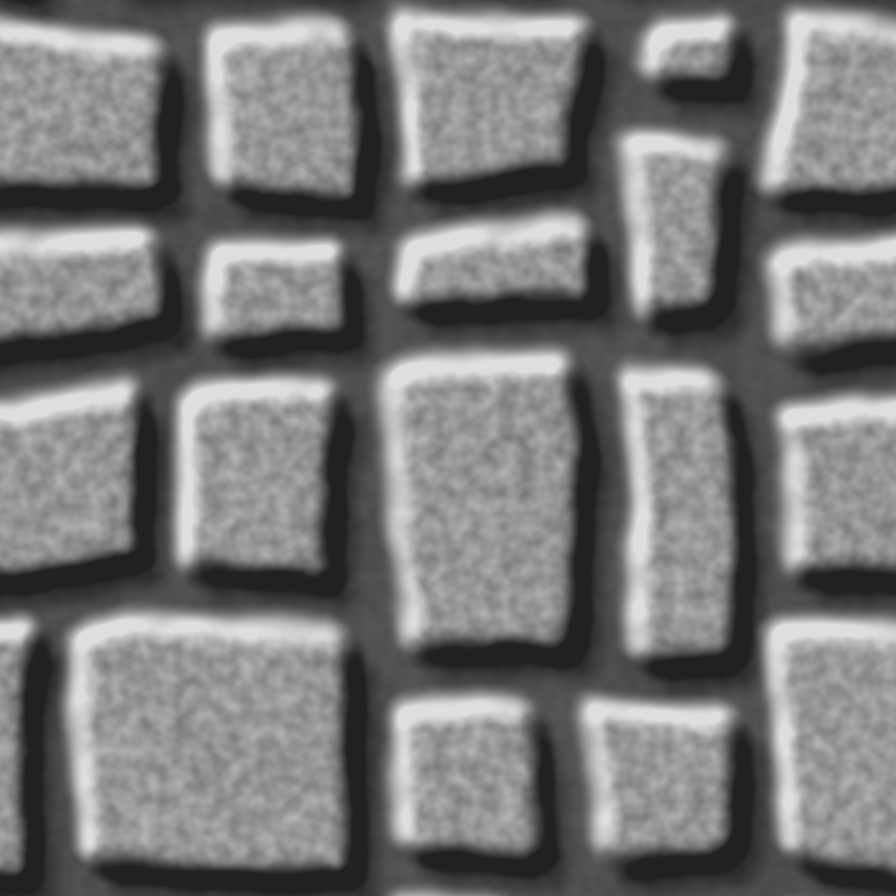
Write a Shadertoy shader that draws this texture.

```glsl
// Grey wall of irregular bevelled stones, lit from the upper left

vec2 hash2(float n) {
    return fract(sin(vec2(n, n + 7.3) * vec2(91.7, 57.3)) * 4375.5);
}

vec2 latticeGradient(vec2 cell) {
    float n = dot(cell, vec2(12.71, 31.17));
    float angle = 6.2832 * fract(sin(n) * 4375.85);
    return vec2(cos(angle), sin(angle));
}

float gradientNoise(vec2 p) {
    vec2 i = floor(p), f = fract(p);
    vec2 u = f * f * f * (f * (f * 6.0 - 15.0) + 10.0);
    vec2 e = vec2(1, 0);
    float bottom = mix(dot(latticeGradient(i), f),
                       dot(latticeGradient(i + e), f - e), u.x);
    float top = mix(dot(latticeGradient(i + e.yx), f - e.yx),
                    dot(latticeGradient(i + 1.0), f - 1.0), u.x);
    return mix(bottom, top, u.y);
}

// Height of the wall: 0 in the joints, 1 on the stone faces
float stoneHeight(vec2 p) {
    // Bend the joints, roughen the edges
    vec2 bend = vec2(gradientNoise(p * 3.0), gradientNoise(p * 3.0 + 19.0));
    vec2 rough = vec2(gradientNoise(p * 17.0 + 5.0), gradientNoise(p * 17.0 + 41.0));
    p = fract(p + 0.035 * bend + 0.008 * rough + vec2(0.15, 0.0));

    // Split the square again and again into uneven blocks
    vec2 corner = vec2(0), size = vec2(1);
    float id = 1.0;
    for (int level = 0; level < 4; level++) {
        vec2 r = hash2(id);
        float cut = mix(0.37, 0.63, r.x);
        vec2 axis = size.x * mix(0.8, 1.4, r.y) > size.y ? vec2(1, 0) : vec2(0, 1);
        float far = step(cut, dot(p - corner, axis) / dot(size, axis));
        corner += far * cut * axis * size;
        size *= mix(vec2(1), vec2(mix(cut, 1.0 - cut, far)), axis);
        id = id * 2.0 + far;
    }

    // Four slanted sides with a rounded bevel
    vec2 along = ((p - corner) / size - 0.5).yx;
    vec2 low = p - corner - 0.006 - 0.014 * hash2(id + 0.2)
             - 0.06 * (hash2(id + 0.4) - 0.5) * along;
    vec2 high = corner + size - p - 0.006 - 0.014 * hash2(id + 0.6)
              - 0.06 * (hash2(id + 0.8) - 0.5) * along;
    float bevel = 0.036;
    float slope = length(max(bevel - min(low, high), 0.0)) / bevel;
    return smoothstep(0.0, 1.0, 1.0 - slope);
}

void mainImage(out vec4 fragColor, in vec2 fragCoord) {
    vec2 uv = fragCoord / iResolution.xy;
    vec2 toLight = vec2(-0.65, 0.76);

    // Relief light on the bevels and shadow in the joints
    float height = stoneHeight(uv);
    float relief = stoneHeight(uv - 0.012 * toLight) - stoneHeight(uv + 0.012 * toLight);
    float shadow = stoneHeight(uv + 0.042 * toLight) * (1.0 - height);
    float grey = mix(0.31, 0.59, height);
    grey += relief * (relief > 0.0 ? 0.62 : 0.40) - 0.13 * shadow;

    // Mottled grain, strongest on the flat faces
    float grain = 0.15 * gradientNoise(uv * 52.0) + 0.07 * gradientNoise(uv * 97.0 + 13.0);
    grey += grain * mix(0.2, 1.0, height * height) * (1.0 - 0.7 * min(abs(relief), 1.0));
    grey += 0.04 * gradientNoise(uv * 9.0 + 3.0);

    fragColor = vec4(vec3(clamp(grey, 0.13, 0.87)), 1.0);
}
```
